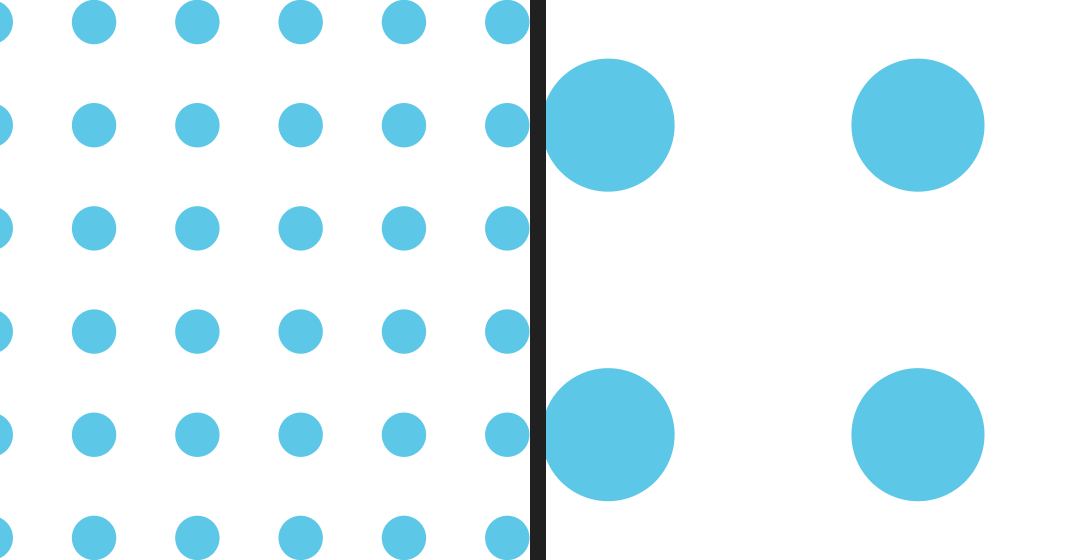
Left, the full canvas; right, a detail of the centre.
This pattern is drawn by a WebGL 1 fragment shader. Its source:

```glsl
precision highp float;
// Square grid of flat sky-blue dots on white, cropped by the left edge.

uniform vec2 u_resolution;

// Lengths are fractions of the canvas height.
const vec2 PITCH = vec2(0.18446, 0.18424);
const vec2 FIRST_CENTRE = vec2(0.16797, 0.03945);
const float DOT_RADIUS = 0.0396;
const vec3 PAPER = vec3(1.0);
const vec3 DOT_BLUE = vec3(0.36, 0.78, 0.90);

// Signed distance to the nearest dot of the grid.
float dotGrid(vec2 p) {
  vec2 cell = (fract((p - FIRST_CENTRE) / PITCH + 0.5) - 0.5) * PITCH;
  return length(cell) - DOT_RADIUS;
}

void main() {
  vec2 p = gl_FragCoord.xy / u_resolution.y;
  float pixel = 1.0 / u_resolution.y;

  // Edge smoothed over about one pixel.
  float coverage = clamp(0.5 - dotGrid(p) / pixel, 0.0, 1.0);
  gl_FragColor = vec4(mix(PAPER, DOT_BLUE, coverage), 1.0);
}
```
